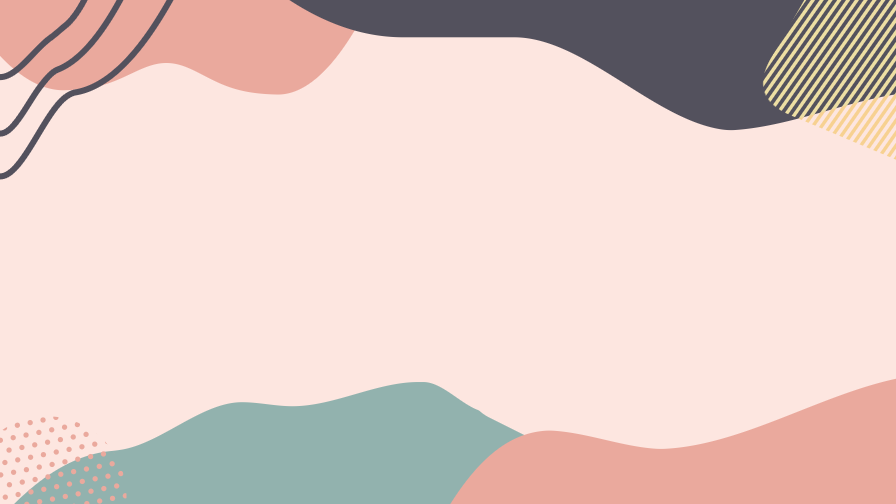
This background is drawn by a Shadertoy shader. Its source:

```glsl
const vec3 CREAM = vec3(0.992, 0.902, 0.878);
const vec3 CORAL = vec3(0.918, 0.663, 0.616);
const vec3 SAGE = vec3(0.573, 0.698, 0.682);
const vec3 SLATE = vec3(0.327, 0.318, 0.365);

// Coverage of a shape from its signed distance in canvas heights
float fill(float d) {
    return clamp(0.5 - d * iResolution.y, 0.0, 1.0);
}

// Turns a height difference into an approximate distance
float toDistance(float d) {
    return d / max(length(vec2(dFdx(d), dFdy(d))) * iResolution.y, 1e-4);
}

float squaredPast(float x, float start) {
    float t = max(x - start, 0.0);
    return t * t;
}

float smoothMax(float a, float b, float k) {
    float h = max(k - abs(a - b), 0.0) / k;
    return max(a, b) + h * h * k * 0.25;
}

// Lower edges of the upper shapes
float coralTopEdge(float x) {
    float hump = (x - 0.33) / 0.1;
    return 0.82 + 0.055 * exp(-hump * hump)
        + 4.1 * squaredPast(-x, -0.13)
        - 0.008 * smoothstep(0.35, 0.55, x)
        + 5.4 * squaredPast(x, 0.55);
}

float slateEdge(float x) {
    return 0.926 + 1.45 * squaredPast(-x, -0.8)
        - 0.185 * smoothstep(1.02, 1.46, x)
        + 0.078 * smoothstep(1.43, 1.85, x);
}

// Upper edges of the lower shapes
float sageEdge(float x) {
    return 0.106 - 2.36 * squaredPast(-x, -0.24)
        + 0.096 * smoothstep(0.22, 0.48, x)
        - 0.008 * smoothstep(0.48, 0.58, x)
        + 0.048 * smoothstep(0.58, 0.83, x)
        - 0.06 * smoothstep(0.84, 0.97, x)
        - 0.5 * max(x - 0.95, 0.0);
}

float coralBottomEdge(float x) {
    return 0.146 - 0.146 * pow(max(1.1 - x, 0.0) / 0.2065, 2.25)
        - 0.037 * smoothstep(1.08, 1.32, x)
        + 0.15 * smoothstep(1.3, 1.87, x);
}

// Wavy stroke: a soft step followed by a steepening climb
float strand(vec2 p, float base, float rise, float width, float start, float climb) {
    float y = base + rise * smoothstep(0.0, width, p.x) + climb * squaredPast(p.x, start);
    return fill(abs(toDistance(p.y - y)) - 0.006);
}

// Staggered dots on a tilted grid
float dots(vec2 p) {
    vec2 q = mat2(0.98, -0.2, 0.2, 0.98) * p / vec2(0.026, 0.0225);
    q.x += 0.5 * mod(floor(q.y), 2.0);
    return fill(length((fract(q) - 0.5) * vec2(0.026, 0.0225)) - 0.0052);
}

float stripes(vec2 p) {
    float spacing = 0.0143;
    float u = dot(p, vec2(0.82, -0.572)) / spacing;
    return fill((abs(fract(u) - 0.5) - 0.24) * spacing);
}

void mainImage(out vec4 fragColor, in vec2 fragCoord) {
    vec2 p = fragCoord / iResolution.y;
    p.x += 0.5 * (16.0 / 9.0 - iResolution.x / iResolution.y);
    vec3 color = CREAM;

    // Upper shapes
    color = mix(color, CORAL, fill(toDistance(coralTopEdge(p.x) - p.y)));
    float slate = fill(toDistance(slateEdge(p.x) - p.y));
    color = mix(color, SLATE, slate);

    // Lower shapes
    color = mix(color, SAGE, fill(toDistance(p.y - sageEdge(p.x))));
    color = mix(color, CORAL, fill(toDistance(p.y - coralBottomEdge(p.x))));

    // Strands in the upper left
    float lines = strand(p, 0.847, 0.09, 0.13, 0.1, 14.0);
    lines = max(lines, strand(p, 0.735, 0.12, 0.115, 0.08, 5.8));
    lines = max(lines, strand(p, 0.65, 0.165, 0.15, 0.13, 4.3));
    color = mix(color, SLATE, lines);

    // Dotted disc in the lower left
    float disc = fill(length(p - vec2(0.093, 0.016)) - 0.158);
    color = mix(color, CORAL, disc * dots(p));

    // Striped patch in the upper right
    float side = dot(p - vec2(1.5556, 0.93), vec2(-0.867, 0.498));
    float under = dot(p - vec2(1.574, 0.769), vec2(-0.388, -0.921));
    float patchArea = fill(smoothMax(side, under, 0.09));
    vec3 stripeColor = mix(vec3(0.97, 0.82, 0.57), vec3(0.93, 0.87, 0.64), slate);
    color = mix(color, stripeColor, patchArea * stripes(p));

    fragColor = vec4(color, 1.0);
}
```
